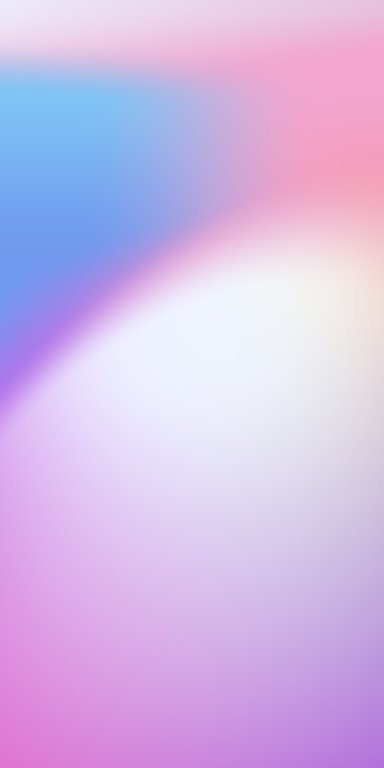
Give the GLSL for this background, as a Shadertoy shader.

```glsl
// Soft pastel gradient: a pale glowing dome below a blue and pink sky.

// Smooth curve through three colours at s = 0, 0.5 and 1.
vec3 ramp(vec3 a, vec3 b, vec3 c, float s) {
    return a * (1.0 - s) * (1.0 - 2.0 * s) + b * 4.0 * s * (1.0 - s) + c * s * (2.0 * s - 1.0);
}

// Gaussian spot of light with separate radii.
float glow(vec2 p, vec2 center, vec2 radius) {
    vec2 q = (p - center) / radius;
    return exp(-dot(q, q));
}

// Height of the dome's rim, measured down from the top.
float domeRim(float x) {
    return 0.54 - 0.53 * x + 0.285 * x * x;
}

// Pink sky with a blue field, a pale top haze and a violet fringe.
vec3 skyColor(vec2 p, float rimDistance) {
    vec3 pink = mix(vec3(0.95, 0.65, 0.81), vec3(0.96, 0.60, 0.70),
                    smoothstep(0.10, 0.28, p.y) * smoothstep(0.5, 1.0, p.x));
    vec3 haze = mix(vec3(0.93, 0.92, 0.98), vec3(0.90, 0.76, 0.86), p.x);
    float hazeDepth = mix(0.16, 0.07, p.x);
    vec3 color = mix(haze, pink, smoothstep(0.0, hazeDepth, p.y));

    vec3 blue = mix(vec3(0.50, 0.78, 0.96), vec3(0.44, 0.60, 0.93),
                    smoothstep(0.08, 0.35, p.y));
    float blueMask = (1.0 - smoothstep(0.2, 0.85, p.x))
                   * smoothstep(0.045, 0.125, p.y - 0.03 * p.x);
    color = mix(color, blue, blueMask);

    vec3 fringe = mix(vec3(0.70, 0.45, 0.92), vec3(0.92, 0.60, 0.79),
                      smoothstep(0.0, 0.65, p.x));
    float fringeWidth = mix(0.17, 0.08, smoothstep(0.0, 0.5, p.x));
    float fringeMask = smoothstep(-fringeWidth, 0.0, rimDistance);
    return mix(color, fringe, fringeMask * (1.0 - 0.7 * smoothstep(0.5, 1.0, p.x)));
}

// Dome fading from white to magenta at left and violet at right.
vec3 domeColor(vec2 p) {
    float s = clamp((p.y - 0.4) / 0.6, 0.0, 1.0);
    vec3 left = ramp(vec3(0.85, 0.68, 0.96), vec3(0.86, 0.62, 0.91), vec3(0.88, 0.45, 0.82), s);
    vec3 middle = ramp(vec3(0.94, 0.96, 1.00), vec3(0.87, 0.80, 0.94), vec3(0.80, 0.52, 0.86), s);
    vec3 right = ramp(vec3(0.95, 0.86, 0.84), vec3(0.79, 0.72, 0.86), vec3(0.70, 0.44, 0.86), s);
    vec3 color = ramp(left, middle, right, p.x);
    float bloom = glow(p, vec2(0.47, 0.46), vec2(0.36, 0.13));
    return mix(color, vec3(0.94, 0.96, 1.0), 0.75 * bloom);
}

void mainImage(out vec4 fragColor, in vec2 fragCoord) {
    // x runs right and y runs down, both from 0 to 1
    vec2 p = fragCoord / iResolution.xy;
    p.y = 1.0 - p.y;

    // Soft rim, wider towards the right
    float rimDistance = p.y - domeRim(p.x);
    float rimWidth = mix(0.045, 0.10, p.x * p.x);
    float dome = smoothstep(-rimWidth, rimWidth, rimDistance);

    vec3 color = mix(skyColor(p, rimDistance), domeColor(p), dome);
    fragColor = vec4(clamp(color, 0.0, 1.0), 1.0);
}
```
